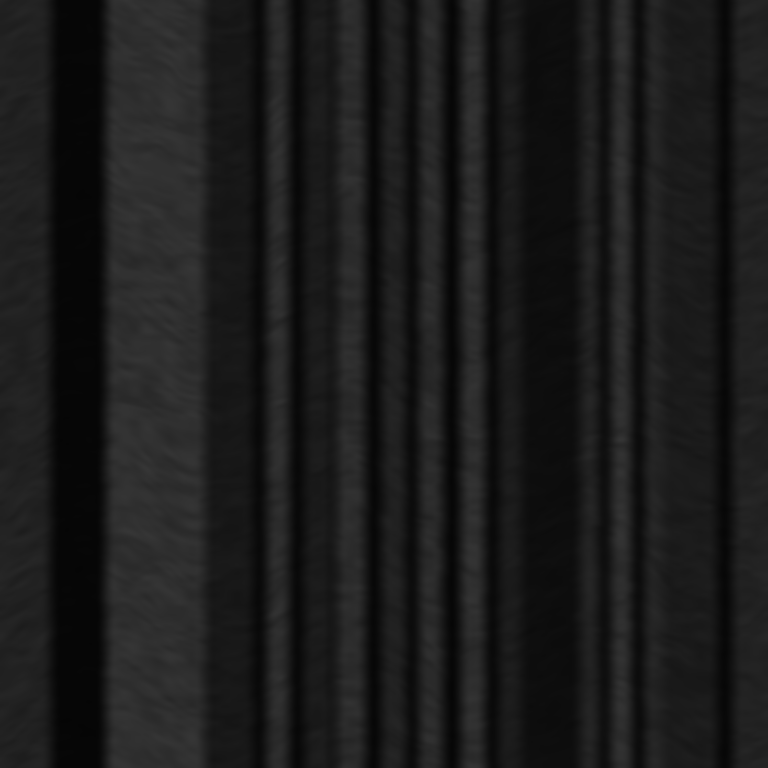
Write a Shadertoy shader that draws this texture.

```glsl
const float TAU = 6.2831853;
const float GAP_SHADE = 0.024;
const float EDGE_SOFTNESS = 0.013;
const int FOLD_COUNT = 15;

// Each fold: centre, half width, brightness above the gaps
const vec3 FOLDS[FOLD_COUNT] = vec3[FOLD_COUNT](
    vec3(0.010, 0.056, 0.106), vec3(0.203, 0.065, 0.160),
    vec3(0.300, 0.030, 0.068), vec3(0.362, 0.015, 0.146),
    vec3(0.414, 0.018, 0.080), vec3(0.457, 0.019, 0.146),
    vec3(0.513, 0.016, 0.104), vec3(0.561, 0.016, 0.140),
    vec3(0.616, 0.016, 0.156), vec3(0.664, 0.015, 0.080),
    vec3(0.716, 0.037, 0.028), vec3(0.768, 0.013, 0.110),
    vec3(0.809, 0.014, 0.156), vec3(0.852, 0.013, 0.118),
    vec3(0.900, 0.034, 0.080));

float hash(vec2 p) {
    vec3 q = fract(p.xyx * vec3(0.1031, 0.1030, 0.0973));
    q += dot(q, q.yzx + 33.33);
    return fract((q.x + q.y) * q.z);
}

// Value noise that wraps after a whole number of cells
float wrappedNoise(vec2 uv, vec2 cells, float seed) {
    vec2 p = uv * cells;
    vec2 cell = floor(p);
    vec2 f = p - cell;
    f = f * f * (3.0 - 2.0 * f);
    vec2 lo = mod(cell, cells) + seed;
    vec2 hi = mod(cell + 1.0, cells) + seed;
    return mix(mix(hash(lo), hash(vec2(hi.x, lo.y)), f.x),
               mix(hash(vec2(lo.x, hi.y)), hash(hi), f.x), f.y);
}

// Soft vertical band, measured around the wrapping edge
float softBand(float x, float centre, float halfWidth, float softness) {
    float d = abs(fract(x - centre + 0.5) - 0.5);
    return 1.0 - smoothstep(halfWidth - softness, halfWidth + softness, d);
}

float foldShade(float x) {
    float shade = GAP_SHADE;
    for (int i = 0; i < FOLD_COUNT; i++) {
        vec3 fold = FOLDS[i];
        shade += fold.z * softBand(x, fold.x, fold.y, EDGE_SOFTNESS);
    }
    return shade;
}

// Short slanted streaks across the folds
float streakGrain(vec2 uv) {
    float slant = 0.02 * sin(TAU * (3.0 * uv.x - 0.6));
    float sway = 0.016 * wrappedNoise(uv, vec2(24.0, 20.0), 11.0);
    vec2 p = uv + vec2(0.0, slant + sway);
    float coarse = wrappedNoise(p, vec2(36.0, 84.0), 37.0);
    float fine = wrappedNoise(p, vec2(68.0, 140.0), 71.0);
    return 0.6 * coarse + 0.4 * fine - 0.5;
}

void mainImage(out vec4 fragColor, in vec2 fragCoord) {
    vec2 uv = fragCoord / iResolution.xy;
    float grain = streakGrain(uv);
    float wobble = wrappedNoise(uv, vec2(30.0, 50.0), 5.0) - 0.5;
    float shade = foldShade(uv.x + 0.002 * wobble);
    shade *= 1.0 + 0.34 * grain;
    fragColor = vec4(vec3(shade), 1.0);
}
```
